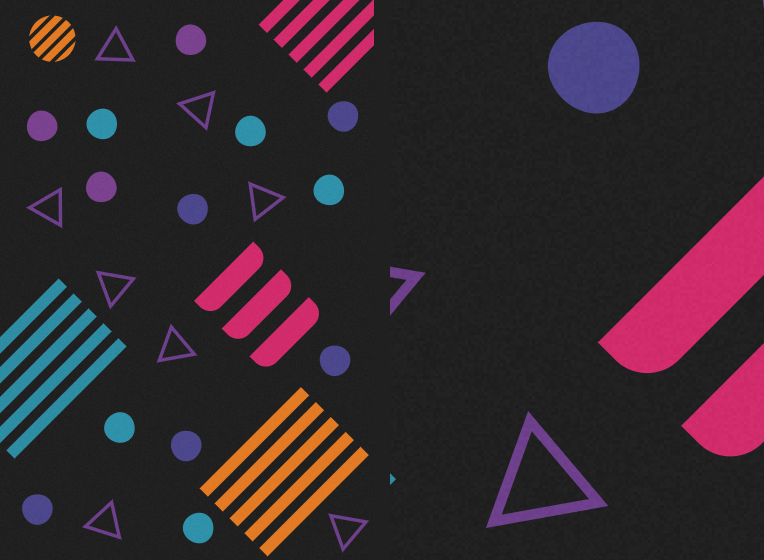
Left, the full canvas; right, a detail of the centre.
Reproduce this pattern procedurally as a Shadertoy shader.

```glsl
// Retro geometric poster: diagonal bar blocks, scattered dots and outlined triangles on charcoal.

// Distance to 2n+1 diagonal bars around a centre; their lower-right corners may be rounded.
float bars(vec2 p, vec2 centre, float halfLength, float pitch, float halfWidth, float n, float radius) {
    p -= centre;
    vec2 q = vec2(p.x + p.y, p.x - p.y) * 0.7071;
    q.y -= pitch * clamp(round(q.y / pitch), -n, n);
    vec2 e = vec2(abs(q.x) - halfLength, q.y - halfWidth) + radius;
    float rounded = length(max(e, 0.0)) + min(max(e.x, e.y), 0.0) - radius;
    return max(rounded, -q.y - halfWidth);
}

// Distances to the large blocks: teal bars, orange bars and disk, pink bars, pink tabs.
vec4 blocks(vec2 p) {
    vec2 diskCentre = vec2(0.70, 6.97);
    float disk = max(length(p - diskCentre) - 0.31, bars(p, diskCentre, 0.4, 0.145, 0.048, 3.0, 0.0));
    return vec4(
        bars(p, vec2(0.49, 2.56), 1.06, 0.282, 0.078, 2.0, 0.0),
        min(disk, bars(p, vec2(3.80, 1.18), 0.957, 0.282, 0.078, 2.0, 0.0)),
        bars(p, vec2(4.69, 7.48), 1.10, 0.282, 0.078, 2.0, 0.0),
        bars(p, vec2(3.47, 3.38), 0.56, 0.525, 0.155, 1.0, 0.20));
}

// Outline of an equilateral triangle, drawn inside its edge.
float triangleOutline(vec2 q, float angle) {
    float c = cos(angle), s = sin(angle);
    q = mat2(c, s, -s, c) * q;
    float d = max(abs(q.x) * 0.866 + q.y * 0.5, -q.y) - 0.16;
    return abs(d + 0.023) - 0.023;
}

// Slightly uneven, hand-cut disk.
float dotShape(vec2 q, float phase) {
    return length(q) - 0.204 - 0.004 * sin(3.0 * atan(q.y, q.x) + phase);
}

float hash(vec2 p) {
    vec3 a = fract(p.xyx * 0.1031);
    a += dot(a, a.yzx + 33.33);
    return fract((a.x + a.y) * a.z);
}

void mainImage(out vec4 fragColor, in vec2 fragCoord) {
    // The canvas is five units wide.
    float pixel = 5.0 / iResolution.x;
    vec2 p = fragCoord * pixel;

    vec3 teal = vec3(0.18, 0.55, 0.64);
    vec3 pink = vec3(0.82, 0.17, 0.42);
    vec3 orange = vec3(0.89, 0.48, 0.14);
    vec3 indigo = vec3(0.30, 0.28, 0.55);
    vec3 violet = vec3(0.48, 0.26, 0.56);
    vec3 color = vec3(0.125);

    // Bar blocks
    vec4 cover = clamp(0.5 - blocks(p) / pixel, 0.0, 1.0);
    color = mix(color, teal, cover.x);
    color = mix(color, orange, cover.y);
    color = mix(color, pink, max(cover.z, cover.w));

    // One small shape per jittered cell, left out where it would touch a block
    vec2 cellSize = vec2(1.0, 1.07);
    vec2 cell = floor(p / cellSize);
    vec2 jitter = 0.17 * sin(vec2(3.7, 2.3) * cell.x + vec2(5.1, 4.3) * cell.y + vec2(0.0, 1.0));
    vec2 centre = (cell + 0.5) * cellSize + jitter;
    vec4 gap = blocks(centre);
    if (min(min(gap.x, gap.y), min(gap.z, gap.w)) > 0.35) {
        float phase = 2.4 * cell.x + 1.7 * cell.y;
        bool isTriangle = mod(cell.x + cell.y, 3.0) == 1.0;
        float d = isTriangle ? triangleOutline(p - centre, phase) : dotShape(p - centre, phase);
        float pick = mod(3.0 * cell.x + 2.0 * cell.y, 7.0);
        vec3 dotColor = pick < 3.0 ? indigo : pick < 5.0 ? violet : teal * 1.04;
        vec3 ink = isTriangle ? vec3(0.43, 0.25, 0.55) : dotColor;
        color = mix(color, ink, clamp(0.5 - d / pixel, 0.0, 1.0));
    }

    // Fine paper grain
    color += 0.022 * (hash(floor(p * 70.0)) - 0.5);
    fragColor = vec4(color, 1.0);
}
```
